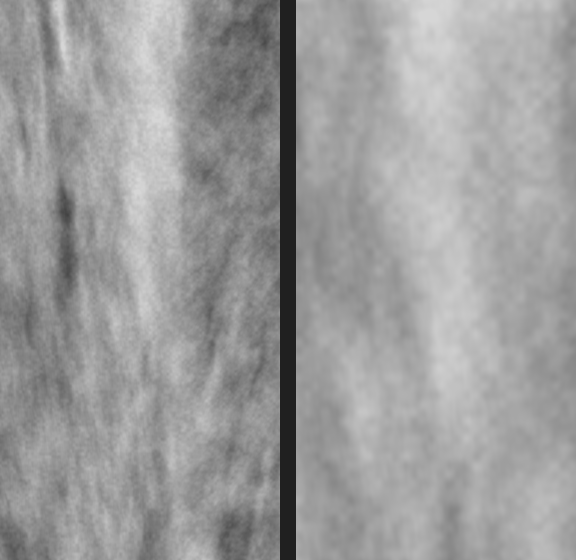
Left, the full canvas; right, a detail of the centre.
A Shadertoy shader for this texture:

```glsl
// Soft grey weathered surface: a pale vertical ridge, dark grooves at the left
// and a mottled right side. Broad tones come from smooth ramps, grooves from
// tapered strokes, and the cloudy grain from stretched fractal noise.

#define BASE_TONE 0.555
#define RIDGE_GAIN 0.15
#define GROOVE_DEPTH 0.21
#define RIM_GAIN 0.09
#define FIBRE_GAIN 0.46
#define MOTTLE_GAIN 0.44
#define GRAIN_GAIN 0.05
#define STROKE_GAIN 0.10
#define STROKE_COUNT 22

float hash(vec2 p) {
    return fract(sin(dot(p, vec2(127.1, 311.7))) * 43758.5453);
}

float noise(vec2 p) {
    vec2 i = floor(p), f = fract(p);
    f = f * f * (3.0 - 2.0 * f);
    return mix(mix(hash(i), hash(i + vec2(1, 0)), f.x),
               mix(hash(i + vec2(0, 1)), hash(i + vec2(1, 1)), f.x), f.y);
}

// Fractal noise centred on zero, turned between octaves to hide the lattice
float fbm(vec2 p) {
    float sum = 0.0, gain = 0.45;
    for (int i = 0; i < 5; i++) {
        sum += gain * (noise(p) - 0.5);
        p = mat2(1.6, 1.2, -1.2, 1.6) * p + 17.3;
        gain *= 0.56;
    }
    return sum;
}

// Soft stroke from a to b that fades out at both ends
float stroke(vec2 p, vec2 a, vec2 b, float width) {
    vec2 d = b - a;
    float t = dot(p - a, d) / dot(d, d);
    float s = length(p - a - d * clamp(t, 0.0, 1.0)) / width;
    return exp(-s * s) * smoothstep(0.0, 0.35, t) * smoothstep(0.0, 0.35, 1.0 - t);
}

// Broad light and shade: pale ridge, dim upper right, dim left edge
float broadTone(vec2 p) {
    float upper = smoothstep(0.5, 2.0, p.y);
    float ridgeX = mix(0.66, 0.53, smoothstep(0.4, 1.1, p.y));
    float ridgeWidth = mix(0.08, 0.13, smoothstep(0.5, 1.1, p.y));
    float offset = (p.x - ridgeX) / ridgeWidth;
    float ridge = exp(-offset * offset) * mix(0.65, 1.0, smoothstep(0.6, 1.0, p.y));
    float rightSide = smoothstep(0.61, 0.70, p.x);
    float leftEdge = 1.0 - smoothstep(0.0, 0.25, p.x);
    return BASE_TONE + RIDGE_GAIN * ridge
         + upper * mix(0.10, -0.08, rightSide)
         - 0.05 * leftEdge * (1.0 - 0.6 * upper);
}

// Long dark grooves with paler rims beside them
float grooves(vec2 p) {
    float dark = 0.95 * stroke(p, vec2(0.14, 2.4), vec2(0.19, 1.55), 0.033)
               + 0.45 * stroke(p, vec2(0.18, 1.75), vec2(0.235, 1.1), 0.025)
               + 1.00 * stroke(p, vec2(0.225, 1.42), vec2(0.24, 0.82), 0.042)
               + 0.40 * stroke(p, vec2(0.08, 1.65), vec2(0.10, 1.35), 0.018)
               + 0.50 * stroke(p, vec2(0.53, 0.80), vec2(0.50, 0.58), 0.024)
               + 0.60 * stroke(p, vec2(0.83, 0.24), vec2(0.78, -0.05), 0.035)
               + 0.60 * stroke(p, vec2(0.00, 0.22), vec2(0.04, -0.10), 0.035);
    float rims = stroke(p, vec2(0.11, 2.4), vec2(0.17, 1.25), 0.017)
               + stroke(p, vec2(0.215, 2.4), vec2(0.22, 1.65), 0.020)
               + stroke(p, vec2(0.27, 1.50), vec2(0.305, 0.80), 0.018);
    return RIM_GAIN * rims - GROOVE_DEPTH * dark;
}

// Short light and dark strokes scattered over the lower half
float scatteredStrokes(vec2 p) {
    float sum = 0.0;
    for (int i = 0; i < STROKE_COUNT; i++) {
        float id = float(i);
        vec2 centre = vec2(hash(vec2(id, 1.3)), 0.95 * hash(vec2(id, 4.7)));
        float lean = mix(-0.25, 0.35, centre.x) + 0.2 * (hash(vec2(id, 8.1)) - 0.5);
        vec2 reach = vec2(lean, 1.0) * mix(0.08, 0.20, hash(vec2(id, 2.9)));
        float width = mix(0.012, 0.024, hash(vec2(id, 6.2)));
        float shade = mod(id, 2.0) < 0.5 ? 0.8 : -0.8;
        sum += shade * stroke(p, centre - reach, centre + reach, width);
    }
    return STROKE_GAIN * sum;
}

void mainImage(out vec4 fragColor, in vec2 fragCoord) {
    // One unit is the canvas width; the height spans 0 to 2
    vec2 p = fragCoord / iResolution.xy * vec2(1.0, 2.0);

    // Uneven outlines for the large shapes
    vec2 warp = vec2(fbm(p * vec2(9.0, 5.0)), fbm(p * vec2(9.0, 5.0) + 40.0));
    vec2 bent = p + warp * vec2(0.045, 0.12);
    float tone = broadTone(p + warp * vec2(0.12, 0.3))
               + grooves(bent) + scatteredStrokes(bent);

    // Upright fibres at the left blend into rounder mottles at the right
    float fibres = fbm(vec2(p.x + 0.10 * p.y, p.y) * vec2(13.0, 4.5) + 5.0);
    float mottles = fbm(vec2(p.x - 0.30 * p.y, p.y) * vec2(11.0, 8.0) + 71.0);
    float ridgeCalm = 1.0 - 0.4 * exp(-pow((p.x - 0.52) / 0.12, 2.0)) * smoothstep(0.7, 1.1, p.y);
    tone += ridgeCalm * mix(FIBRE_GAIN * fibres, MOTTLE_GAIN * mottles,
                            smoothstep(0.5, 0.75, p.x));

    // Fine soft grain
    tone += GRAIN_GAIN * (noise(p * 95.0) + noise(p.yx * 58.0 + 9.0) - 1.0);

    fragColor = vec4(vec3(clamp(tone, 0.22, 0.84)), 1.0);
}
```
